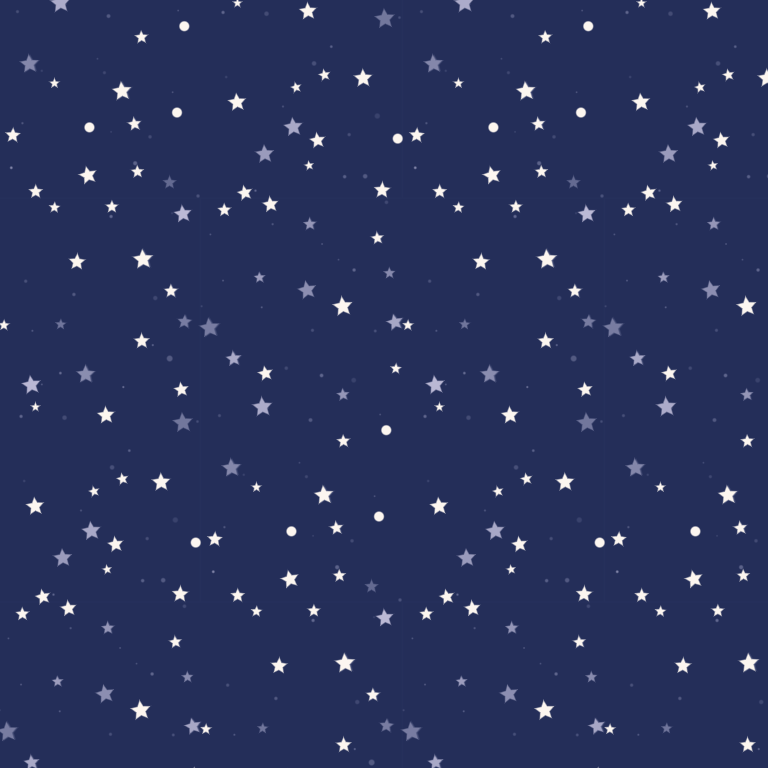
Give the GLSL for this pattern, as a WebGL 1 fragment shader.

```glsl
precision highp float;

uniform vec2 u_resolution;

const float TILE = 0.526;
const float CELLS = 8.0;
const vec2 ORIGIN = vec2(0.261, 0.216);
const vec3 NIGHT = vec3(0.14, 0.18, 0.35);
const vec3 DUSK = vec3(0.34, 0.37, 0.53);
const vec3 LILAC = vec3(0.74, 0.73, 0.84);
const vec3 CREAM = vec3(0.99, 0.965, 0.94);

float hash(vec2 p, float seed) {
  return fract(sin(dot(p, vec2(127.1, 311.7)) + seed * 74.7) * 43758.5);
}

vec2 hash2(vec2 p, float seed) {
  return vec2(hash(p, seed), hash(p, seed + 1.0));
}

// Cell index inside the tile; alternate tile rows slide by half a tile.
vec2 tileCell(vec2 cell) {
  float row = floor((cell.y + 0.5) / CELLS);
  return floor(mod(vec2(cell.x - 0.5 * CELLS * row, cell.y) + 0.5, CELLS));
}

float starDistance(vec2 p, float radius, float tilt) {
  float sector = 1.256637;
  float a = mod(atan(p.x, p.y) + tilt + 0.5 * sector, sector) - 0.5 * sector;
  vec2 q = length(p) * vec2(cos(a), abs(sin(a)));
  vec2 tip = vec2(radius, 0.0);
  vec2 notch = 0.49 * radius * vec2(cos(0.5 * sector), sin(0.5 * sector));
  vec2 edge = notch - tip;
  return dot(q - tip, normalize(vec2(edge.y, -edge.x)));
}

float cover(float d, float soft) {
  return 1.0 - smoothstep(-soft, soft, d);
}

// Faint specks of dust
vec3 addSpeck(vec3 color, vec2 p, vec2 id, float soft) {
  float size = hash(id, 21.0);
  float radius = mix(0.0008, 0.0038, size * size);
  float strength = mix(0.3, 1.0, hash(id, 22.0)) * step(hash(id, 23.0), 0.8);
  vec3 tint = mix(DUSK, LILAC, 0.45 * hash(id, 24.0));
  return mix(color, tint, strength * cover(length(p) - radius, soft));
}

// Cream and lilac stars, with a few round discs low in the tile
vec3 addStar(vec3 color, vec2 p, vec2 id, float soft) {
  float present = step(hash(id, 3.0), 0.86);
  float kind = hash(id, 4.0);
  float size = hash(id, 5.0);
  float tilt = mix(-0.08, 0.24, hash(id, 6.0));

  if (id.y < 3.5 && kind > 0.85) {
    return mix(color, CREAM, present * cover(length(p) - 0.0064, soft));
  }

  bool isCream = kind < 0.55;
  float radius = isCream ? mix(0.0058, 0.0132, size) : mix(0.0062, 0.0134, size);
  vec3 tint = isCream ? CREAM : mix(DUSK, LILAC, hash(id, 7.0));

  // Pale fringe at the right of some stars
  float fringe = 0.6 * step(0.5, hash(id, 8.0));
  vec2 shifted = p - vec2(0.14 * radius, 0.0);
  color = mix(color, DUSK, present * fringe * cover(starDistance(shifted, radius, tilt), soft));
  return mix(color, tint, present * cover(starDistance(p, radius, tilt), soft));
}

// Barely visible joints between tiles
float seam(vec2 grid, float soft) {
  float row = floor(grid.y / CELLS);
  vec2 local = fract(vec2(grid.x / CELLS - 0.5 * row, grid.y / CELLS));
  vec2 gap = min(local, 1.0 - local) * TILE;
  return cover(min(gap.x, gap.y) - 0.001, soft);
}

void main() {
  vec2 uv = gl_FragCoord.xy / u_resolution.y;
  float soft = max(0.0013, 0.7 / u_resolution.y);
  float cellSize = TILE / CELLS;
  vec2 grid = (uv - ORIGIN) / cellSize;
  vec2 base = floor(grid);

  vec3 color = NIGHT + 0.008 * seam(grid, soft);

  for (int y = -1; y <= 1; y++) {
    for (int x = -1; x <= 1; x++) {
      vec2 cell = base + vec2(float(x), float(y));
      vec2 id = tileCell(cell);
      vec2 center = cell + hash2(id, 11.0);
      color = addSpeck(color, (grid - center) * cellSize, id, soft);
    }
  }

  for (int y = -1; y <= 1; y++) {
    for (int x = -1; x <= 1; x++) {
      vec2 cell = base + vec2(float(x), float(y));
      vec2 id = tileCell(cell);
      vec2 center = cell + mix(vec2(0.08), vec2(0.92), hash2(id, 1.0));
      color = addStar(color, (grid - center) * cellSize, id, soft);
    }
  }

  gl_FragColor = vec4(color, 1.0);
}
```
